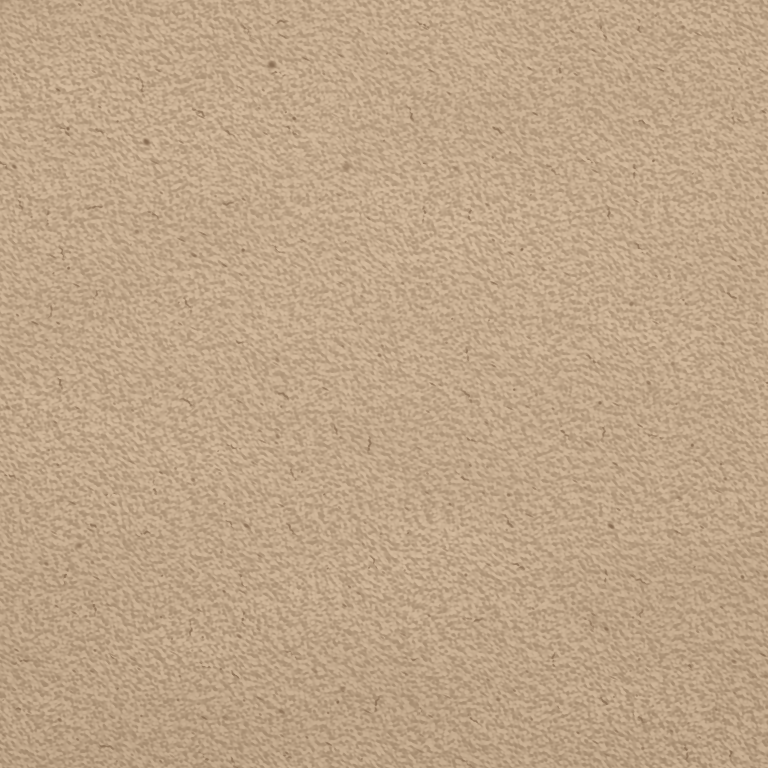
A three.js fragment shader for this texture:

```glsl
#define BASE_COLOR vec3(0.752, 0.652, 0.540)
#define TONE_TINT vec3(1.0, 1.0, 0.97)
#define PIT_COLOR vec3(0.45, 0.34, 0.24)
#define LIGHT_DIR vec2(0.42, 0.907)
#define FINE_GRAINS 192.0
#define COARSE_GRAINS 105.0
#define COARSE_SHARE 0.35
#define RELIEF 0.050
#define SHADOW_BIAS 1.8
#define BUMP_SHARPNESS 5.0
#define MOTTLE 0.0057

varying vec2 vUv;

vec2 hash2(vec2 p) {
  vec2 q = vec2(dot(p, vec2(127.1, 311.7)), dot(p, vec2(269.5, 183.3)));
  return fract(sin(q) * 43758.545);
}

// Shading of a field of random bumps and hollows, one per cell
float grainShade(vec2 p) {
  vec2 cell = floor(p);
  float shade = 0.0;
  for (int y = -1; y <= 1; y++) {
    for (int x = -1; x <= 1; x++) {
      vec2 id = cell + vec2(float(x), float(y));
      vec2 d = p - id - hash2(id);
      vec2 traits = hash2(id + 57.0) * 2.0 - 1.0;
      float bump = mix(sign(traits.x), traits.x, 0.5);
      vec2 light = LIGHT_DIR + vec2(0.6, -0.2) * traits.y;
      shade += bump * (dot(d, light) + 0.1) * exp(-BUMP_SHARPNESS * dot(d, d));
    }
  }
  return shade * 2.0 * BUMP_SHARPNESS;
}

// Broad cloudy bands, stretched sideways
float mottle(vec2 p) {
  float sum = 0.0;
  float weight = 1.0;
  for (int i = 0; i < 4; i++) {
    p += vec2(0.31, 0.17) * sin(p.yx * vec2(1.9, 1.3) + 2.1);
    sum += weight * sin(p.x * 3.0 + 1.7) * sin(p.y * 8.0 + p.x);
    p = p * 1.8 + vec2(1.3, 4.1);
    weight *= 0.75;
  }
  return sum;
}

// Scattered, slanted oval pits; radius is in canvas units
float pits(vec2 uv, float cells, float chance, float radius, float slant) {
  vec2 id = floor(uv * cells);
  vec2 place = hash2(id + cells);
  vec2 traits = hash2(id + cells + 91.0);
  vec2 d = (fract(uv * cells) - mix(vec2(0.15), vec2(0.85), place)) / cells;
  d.x += d.y * slant * (traits.y - 0.2);
  float size = radius * mix(0.6, 1.2, traits.y);
  float mask = 1.0 - smoothstep(size * 0.3, size * 1.4, length(d));
  return mask * step(traits.x, chance) * mix(0.5, 1.0, place.x);
}

// Short broken cracks with an uneven path
float cracks(vec2 uv, float cells, float chance) {
  vec2 id = floor(uv * cells);
  vec2 traits = hash2(id + 23.0);
  vec2 d = (fract(uv * cells) - mix(vec2(0.25), vec2(0.75), hash2(id + 7.0))) / cells;
  float angle = mix(-1.9, 0.2, traits.y);
  float along = dot(d, vec2(cos(angle), sin(angle)));
  float across = dot(d, vec2(-sin(angle), cos(angle)));
  float phase = traits.x * 90.0;
  across += 0.0011 * sin(along * 310.0 + phase) + 0.0006 * sin(along * 830.0 + phase * 2.3);
  float line = 1.0 - smoothstep(0.0004, 0.0024, abs(across));
  float ends = 1.0 - smoothstep(0.004, 0.016, abs(along));
  return line * ends * step(traits.x, chance);
}

void main() {
  // Soft overall lighting, brightest near the upper middle
  vec2 c = vUv - vec2(0.5, 0.72);
  float tone = 0.016 - 0.045 * c.x * c.x - 0.075 * c.y * c.y;
  float clouds = mottle(vUv * 2.0);
  tone += MOTTLE * clouds;

  // Sandy relief, its sampling bent so the cells do not line up
  vec2 p = vUv + 0.003 * sin(vUv.yx * vec2(47.0, 39.0));
  float shade = grainShade(p * FINE_GRAINS);
  shade += COARSE_SHARE * grainShade(p * COARSE_GRAINS + 31.0);
  float grain = RELIEF * shade / sqrt(1.0 + 0.35 * shade * shade);
  grain *= 1.0 + 0.06 * clouds;
  tone += grain - SHADOW_BIAS * grain * grain;

  // Pits, and cracks that show mostly between the grains
  float dark = 0.55 * pits(vUv, 37.0, 0.25, 0.0024, 2.2);
  dark = max(dark, 0.7 * pits(vUv + 0.37, 17.0, 0.2, 0.0032, 1.2));
  dark = max(dark, 0.7 * pits(vUv + 0.61, 6.0, 0.12, 0.005, 0.3));
  float gaps = 1.0 - smoothstep(-0.02, 0.07, grain);
  dark = max(dark, 0.5 * gaps * cracks(vUv + 0.13, 17.0, 0.3));

  vec3 color = BASE_COLOR + TONE_TINT * tone;
  gl_FragColor = vec4(mix(color, PIT_COLOR, dark), 1.0);
}
```
